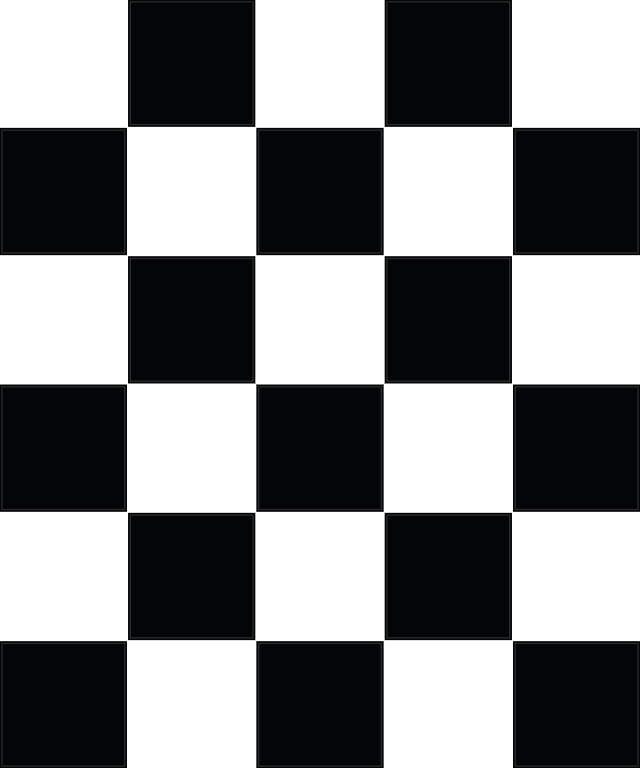
This pattern is drawn by a Shadertoy shader. Its source:

```glsl
// Black and white checkerboard, five squares across and six down.
// Each black square is a box distance field, just smaller than its cell,
// with a faint grey hairline set in from its border.

// Signed distance to a centred square of the given half side.
float squareDistance(vec2 p, float halfSide) {
    vec2 q = abs(p) - halfSide;
    return length(max(q, 0.0)) + min(max(q.x, q.y), 0.0);
}

// Area coverage of a thin line, kept correct when narrower than a pixel.
float lineCoverage(float d, float width, float pixel) {
    float overlap = min(d + 0.5 * pixel, 0.5 * width) - max(d - 0.5 * pixel, -0.5 * width);
    return clamp(overlap / pixel, 0.0, 1.0);
}

void mainImage(out vec4 fragColor, in vec2 fragCoord) {
    // Grid in cell units, spread slightly outward from the centre.
    vec2 gridCentre = vec2(2.5, 3.0);
    vec2 grid = (fragCoord / iResolution.xy * 2.0 - 1.0) * gridCentre * 0.9975 + gridCentre;
    float pixel = 6.0 / iResolution.y;

    vec2 cell = floor(grid);
    float isBlack = 1.0 - mod(cell.x + cell.y, 2.0);
    float d = squareDistance(grid - cell - 0.5, 0.496);

    // Ink with its inset hairline.
    float hairline = lineCoverage(d + 0.018, 0.010, pixel);
    vec3 ink = mix(vec3(0.016, 0.02, 0.027), vec3(0.17), hairline);

    // Soft-edged square over white paper.
    float coverage = isBlack * clamp(0.5 - d / pixel, 0.0, 1.0);
    fragColor = vec4(mix(vec3(1.0), ink, coverage), 1.0);
}
```
